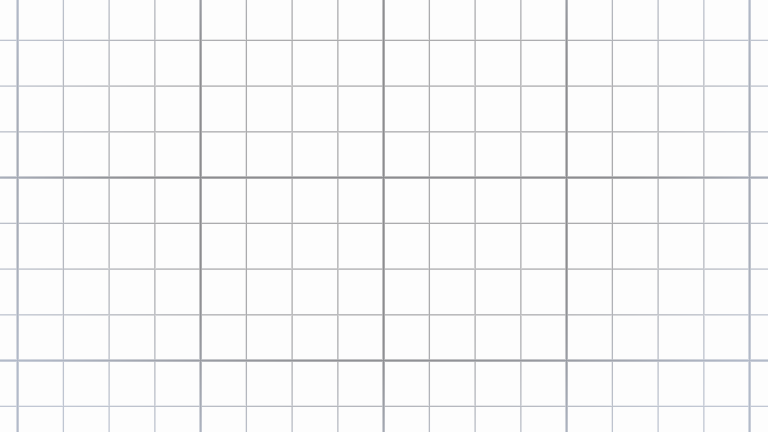
Give the GLSL for this pattern, as a WebGL 2 fragment shader.

```glsl
#version 300 es
precision highp float;
// Graph paper: a square grid of thin grey lines with a heavier line every
// fourth cell. Each line is an exact box-filtered stripe, and the ink fades
// to a pale blue-grey away from the middle of the sheet.

uniform vec2 u_resolution;
out vec4 fragColor;

// Lengths are fractions of the canvas height
const float CELL = 0.1059;
const float CELLS_PER_MAJOR = 4.0;
const vec2 GRID_ORIGIN = vec2(-0.0009, 0.0889); // crossing, from the centre
const float MINOR_WIDTH = 0.0025;
const float MAJOR_WIDTH = 0.0053;
const float SOFTNESS = 1.25; // filter width in output pixels

const vec3 PAPER = vec3(0.992);
const vec3 MINOR_INK = vec3(0.60, 0.60, 0.61);
const vec3 MAJOR_INK = vec3(0.55, 0.55, 0.56);
const vec3 FADED_INK = vec3(0.70, 0.73, 0.79);

const vec2 FADE_CENTRE = vec2(0.0, 0.09);
const vec2 FADE_RADII = vec2(0.95, 0.68);
const float FADE_START = 0.5;
const float FADE_END = 1.15;

// Distance to the nearest line of each direction
vec2 lineDistance(vec2 p, float spacing) {
  return abs(fract(p / spacing + 0.5) - 0.5) * spacing;
}

// Share of the filter footprint that a line of the given width covers
vec2 lineCoverage(vec2 dist, float width, float footprint) {
  vec2 upper = min(dist + 0.5 * footprint, vec2(0.5 * width));
  vec2 lower = max(dist - 0.5 * footprint, vec2(-0.5 * width));
  return max(upper - lower, 0.0) / footprint;
}

// Union of the horizontal and vertical lines
float gridCoverage(vec2 p, float spacing, float width, float footprint) {
  vec2 cover = lineCoverage(lineDistance(p, spacing), width, footprint);
  return max(cover.x, cover.y);
}

void main() {
  vec2 p = (gl_FragCoord.xy - 0.5 * u_resolution) / u_resolution.y;
  vec2 gridPos = p - GRID_ORIGIN;
  float footprint = SOFTNESS / u_resolution.y;

  // Ink loses strength and turns bluish toward the edges
  float radius = length((p - FADE_CENTRE) / FADE_RADII);
  float fade = smoothstep(FADE_START, FADE_END, radius);
  vec3 minorInk = mix(MINOR_INK, FADED_INK, fade);
  vec3 majorInk = mix(MAJOR_INK, FADED_INK, fade);

  // Thin lines first, heavy lines over them
  float minor = gridCoverage(gridPos, CELL, MINOR_WIDTH, footprint);
  float major = gridCoverage(gridPos, CELL * CELLS_PER_MAJOR, MAJOR_WIDTH, footprint);
  vec3 color = mix(PAPER, minorInk, minor * (1.0 - major));
  color = mix(color, majorInk, major);

  fragColor = vec4(color, 1.0);
}
```
